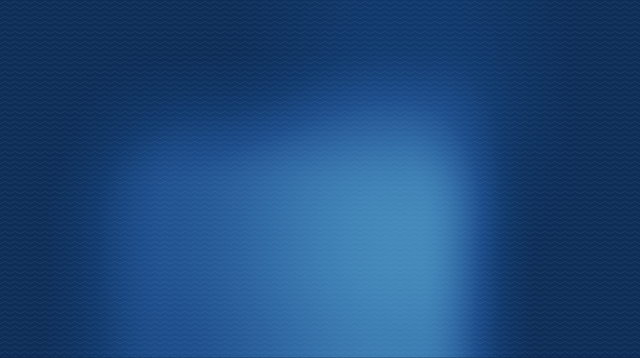
Reproduce this background procedurally as a WebGL 2 fragment shader.

```glsl
#version 300 es
precision highp float;

uniform vec2 u_resolution;
out vec4 outColor;

#define WAVES 64.0          // zigzag periods across the width
#define ROWS 128.0          // zigzag rows per canvas width
#define WAVE_HEIGHT 0.0038  // peak to trough, in canvas widths
#define LINE_WIDTH 0.0014   // in canvas widths
#define LINE_ALPHA 0.095
#define UPPER_GLOW 0.27
#define CORNER_INSET 0.06   // rounding of the glow's upper corners
#define RIM_HEIGHT 0.003    // dark strip at the lower edge

// Blue ramp from the dark surround to the centre of the glow
vec3 blueRamp(float t) {
    const vec3 navy = vec3(0.055, 0.182, 0.350);
    const vec3 deep = vec3(0.070, 0.230, 0.435);
    const vec3 royal = vec3(0.115, 0.305, 0.550);
    const vec3 azure = vec3(0.195, 0.425, 0.660);
    const vec3 sky = vec3(0.270, 0.545, 0.740);
    float s = clamp(t, 0.0, 1.0) * 4.0;
    vec3 color = mix(navy, deep, min(s, 1.0));
    color = mix(color, royal, clamp(s - 1.0, 0.0, 1.0));
    color = mix(color, azure, clamp(s - 2.0, 0.0, 1.0));
    return mix(color, sky, clamp(s - 3.0, 0.0, 1.0));
}

// Soft-edged light: broad left shoulder, bright core, faint upper haze
float glow(vec2 uv) {
    float depth = 1.0 - uv.y;
    float inset = CORNER_INSET * (1.0 - smoothstep(0.15, 0.65, depth));
    float shoulder = 0.55 * smoothstep(0.05, 0.26, uv.x - inset);
    shoulder *= smoothstep(0.13, 0.53, depth);
    float core = 0.45 * smoothstep(0.24, 0.62, uv.x);
    core *= smoothstep(0.12, 0.64, depth);
    float rightFade = 1.0 - smoothstep(0.655, 0.845, uv.x + 0.6 * inset);
    float floorFade = 1.0 - 0.10 * smoothstep(0.72, 1.0, depth);
    float body = (shoulder + core) * rightFade * floorFade;

    float haze = UPPER_GLOW * smoothstep(0.34, 0.60, uv.x);
    haze *= 1.0 - smoothstep(0.68, 0.92, uv.x);
    haze *= 1.0 - smoothstep(0.25, 0.75, depth);
    haze *= 0.8 + 0.5 * smoothstep(0.0, 0.35, depth);
    return haze + (1.0 - haze) * body;
}

// Coverage of the repeated zigzag line; p is measured from the upper left
float zigzag(vec2 p, float pixel) {
    float triangle = abs(fract(p.x * WAVES) - 0.5) * 2.0 - 0.5;
    float row = (p.y - triangle * WAVE_HEIGHT) * ROWS;
    float slope = 2.0 * WAVE_HEIGHT * WAVES;
    float d = abs(fract(row) - 0.5) / ROWS * inversesqrt(1.0 + slope * slope);
    float halfWidth = 0.5 * LINE_WIDTH;
    return 1.0 - smoothstep(halfWidth - 0.6 * pixel, halfWidth + 0.6 * pixel, d);
}

void main() {
    vec2 uv = gl_FragCoord.xy / u_resolution;
    float pixel = 1.0 / u_resolution.x;
    vec2 p = vec2(gl_FragCoord.x, u_resolution.y - gl_FragCoord.y) * pixel;

    vec3 color = blueRamp(glow(uv));

    // Pale lines over a slightly darkened ground
    const vec3 lineColor = vec3(0.50, 0.74, 0.88);
    color = mix(color * 0.985, lineColor, LINE_ALPHA * zigzag(p, pixel));

    // Thin shaded rim
    float rim = 1.0 - smoothstep(0.5 * RIM_HEIGHT, 1.5 * RIM_HEIGHT, uv.y);
    color *= 1.0 - 0.2 * rim;

    outColor = vec4(color, 1.0);
}
```
